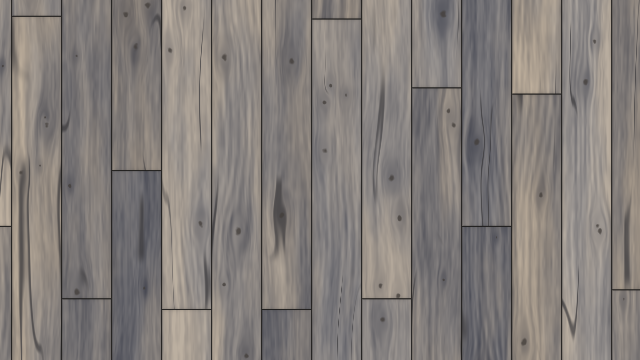
Reproduce this texture procedurally as a Shadertoy shader.

```glsl
// Weathered grey-brown plank floor: upright boards in staggered columns,
// split by thin dark grooves. Each board gets its own tone, stretched-noise
// grain, growth rings bent around knots, and fine dark cracks.

#define WIDTH 0.1389      // board width, in canvas heights
#define LENGTH 1.1        // board length
#define OFFSET 0.0324     // first groove from the left
#define GROOVE 0.0016     // half width of a groove
#define KNOTS 4           // knots per board
#define LIGHT vec3(0.675, 0.637, 0.592)
#define DARK vec3(0.405, 0.393, 0.397)
#define CRACK vec3(0.23, 0.225, 0.235)
#define KNOT vec3(0.26, 0.24, 0.225)
#define GAP vec3(0.11, 0.105, 0.10)

float hash(vec2 p) {
    return fract(sin(dot(p, vec2(127.1, 311.7))) * 43758.5);
}

float noise(vec2 p) {
    vec2 i = floor(p), f = fract(p);
    f = f * f * (3.0 - 2.0 * f);
    return mix(mix(hash(i), hash(i + vec2(1, 0)), f.x),
               mix(hash(i + vec2(0, 1)), hash(i + vec2(1, 1)), f.x), f.y);
}

float fbm(vec2 p) {
    float sum = 0.0, amp = 0.5;
    for (int i = 0; i < 4; i++) {
        sum += amp * noise(p);
        p = p * 2.03 + 17.3;
        amp *= 0.5;
    }
    return sum / 0.9375;
}

// Distance of an end joint below the top edge; odd columns break high, even low
float jointDepth(float column) {
    float c = column - 5.0;
    float low = 0.86 - 0.00037 * c * c * c * c;
    float high = 0.155 * column - 0.021 + 0.257 * sin(0.5236 * column - 1.18)
               + 0.068 * sin(1.5708 * column);
    return mod(mod(column, 2.0) < 0.5 ? low : mod(high, LENGTH), LENGTH);
}

// q: position on the board, x measured from its centre line
vec3 boardColor(vec2 q, vec2 id) {
    vec2 seed = 60.0 * vec2(hash(id + 3.1), hash(id + 8.7));
    vec2 g = q;
    float knot = 0.0, halo = 0.0;

    // Knots push the grain aside and darken the wood around them
    for (int i = 0; i < KNOTS; i++) {
        vec2 key = id * 7.0 + float(i) * 1.7;
        vec2 centre = vec2((hash(key) - 0.5) * WIDTH * 0.7, hash(key + 5.3) * LENGTH);
        float size = mix(0.003, 0.010, hash(key + 9.1));
        vec2 d = q - centre;
        float bend = exp(-dot(d * vec2(1.0, 0.45), d * vec2(1.0, 0.45)) / (size * size * 12.0));
        g.x -= d.x * bend * 0.85;
        halo = max(halo, bend);
        float r = length(d * vec2(1.0, 0.8)) + 0.005 * (noise(q * 130.0 + seed) - 0.5);
        knot = max(knot, 1.0 - smoothstep(size * 0.3, size * 1.1, r));
    }
    g.x += 0.022 * (noise(q * vec2(9.0, 3.5) + seed) - 0.5);

    // Grain layers, from broad clouds to fine fibres
    float cloud = fbm(g * vec2(13.0, 2.6) + seed);
    float streak = fbm(g * vec2(65.0, 2.2) + seed.yx);
    float fibre = noise(g * vec2(170.0, 9.0) + seed);
    float pores = noise(g * vec2(240.0, 38.0) + seed.yx);
    float rings = sin(300.0 * g.x + 22.0 * noise(g * vec2(10.0, 2.4) + seed.yx));
    float ringMask = smoothstep(0.4, 0.75, noise(q * vec2(11.0, 2.0) + seed + 31.0));

    float tone = 0.54 + 0.27 * cos(1.7 * (id.x - 0.7)) + 0.32 * (hash(id) - 0.5);
    tone += 1.0 * (cloud - 0.5) + 0.65 * (streak - 0.5) + 0.28 * (fibre - 0.5);
    tone += 0.2 * (pores - 0.5) + 0.13 * rings * ringMask - 0.3 * halo;
    vec3 color = mix(DARK, LIGHT, clamp(tone, -0.4, 1.2));

    // Boards and smoky patches lean warm or cool
    float warmth = 0.55 * hash(id + 12.4) + 0.45 * smoothstep(0.3, 0.7, cloud);
    color *= mix(vec3(0.965, 0.995, 1.05), vec3(1.025, 1.0, 0.965), warmth);

    // Cracks follow the contour of a stretched noise, broken into lengths
    float vein = abs(noise(g * vec2(26.0, 2.3) + seed + 11.0) - 0.5);
    float crack = 1.0 - smoothstep(0.005, 0.04, vein);
    crack *= smoothstep(0.58, 0.8, noise(q * vec2(16.0, 4.5) + seed.yx + 23.0));
    color = mix(color, CRACK, 0.7 * crack);
    return mix(color, KNOT, 0.75 * knot);
}

void mainImage(out vec4 fragColor, in vec2 fragCoord) {
    vec2 p = fragCoord / iResolution.y;
    float pixel = 1.0 / iResolution.y;

    // Find the column, then the board within it
    float across = (p.x - OFFSET) / WIDTH;
    float column = floor(across) + 1.0;
    float along = 1.0 - p.y - jointDepth(column);
    float row = floor(along / LENGTH);
    vec2 q = vec2((fract(across) - 0.5) * WIDTH, along - row * LENGTH);
    vec3 color = boardColor(q, vec2(column, row));

    // Grooves and the soft shade of the board edges
    float edge = min(0.5 * WIDTH - abs(q.x), min(q.y, LENGTH - q.y));
    color *= 1.0 - 0.14 * exp(-edge / 0.004);
    float groove = 1.0 - smoothstep(GROOVE - 0.5 * pixel, GROOVE + 0.5 * pixel, edge);
    color = mix(color, GAP, 0.9 * groove);
    fragColor = vec4(color, 1.0);
}
```
